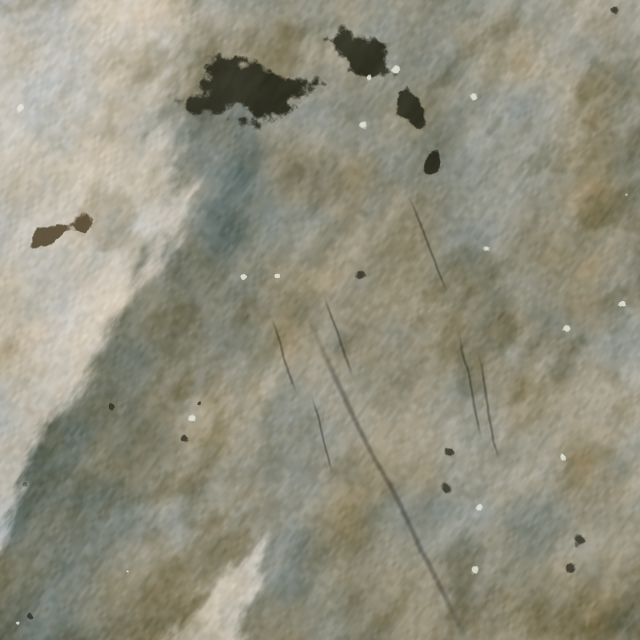
This texture is drawn by a WebGL 2 fragment shader. Its source:

```glsl
#version 300 es
precision highp float;
// Weathered stone slab with pale worn bands, dark stains, scratches and flecks.

uniform vec2 u_resolution;
out vec4 fragColor;

const vec3 STONE_DARK = vec3(0.42, 0.42, 0.34);
const vec3 STONE_PALE = vec3(0.75, 0.73, 0.68);
const vec3 STAIN_COLOR = vec3(0.18, 0.18, 0.13);
const vec3 RUST_COLOR = vec3(0.31, 0.26, 0.17);
const vec3 GLINT_COLOR = vec3(0.90, 0.91, 0.86);
const float STONE_TONE = 0.47;    // 0 is dark stone, 1 is pale stone
const float COOL_TONE = 0.17;
const float WORN_TONE = 1.04;
const float STREAK_ANGLE = 0.95;
const int STAIN_COUNT = 4;
const float STAIN_RADIUS = 0.074;
const float STAIN_SHRINK = 0.58;
const int SCRATCH_COUNT = 6;
const float SCRATCH_WIDTH = 0.0035;

float hash(vec2 p) {
    return fract(sin(dot(p, vec2(127.1, 311.7))) * 43758.5453);
}

vec2 hash2(vec2 p) {
    return vec2(hash(p), hash(p + 37.3));
}

mat2 rotation(float angle) {
    float c = cos(angle), s = sin(angle);
    return mat2(c, -s, s, c);
}

float noise(vec2 p) {
    vec2 i = floor(p), f = fract(p);
    f = f * f * (3.0 - 2.0 * f);
    float low = mix(hash(i), hash(i + vec2(1, 0)), f.x);
    float high = mix(hash(i + vec2(0, 1)), hash(i + vec2(1, 1)), f.x);
    return mix(low, high, f.y);
}

// Layered noise, centred on zero
float fbm(vec2 p) {
    float sum = 0.0, amplitude = 0.5;
    for (int i = 0; i < 5; i++) {
        sum += amplitude * (noise(p) - 0.5);
        p = rotation(0.6) * p * 2.03 + 17.0;
        amplitude *= 0.52;
    }
    return sum;
}

// Ragged elliptical spot: 1 inside, 0 outside
float blot(vec2 p, vec2 radii, float angle, float ragged) {
    float d = length(rotation(angle) * p / radii) - 1.0 + ragged;
    return 1.0 - smoothstep(-0.15, 0.2, d);
}

// Soft line from a to b that fades towards both ends
float scratch(vec2 p, vec2 a, vec2 b, float width) {
    vec2 ab = b - a;
    float t = clamp(dot(p - a, ab) / dot(ab, ab), 0.0, 1.0);
    float line = 1.0 - smoothstep(0.0, width, length(p - a - ab * t));
    return line * smoothstep(0.0, 0.3, t) * (1.0 - smoothstep(0.8, 1.0, t));
}

// Sparse round specks, at most one in each grid cell
float specks(vec2 p, float cells, float chance, float radius) {
    vec2 q = p * cells, id = floor(q);
    vec2 center = 0.25 + 0.5 * hash2(id + 5.0);
    float size = radius * (0.5 + hash(id + 9.0));
    float d = length(fract(q) - center) / cells + 0.012 * fbm(p * 90.0);
    return step(hash(id), chance) * (1.0 - smoothstep(0.5 * size, 1.2 * size, d));
}

void main() {
    vec2 p = gl_FragCoord.xy / min(u_resolution.x, u_resolution.y);
    vec2 along = rotation(STREAK_ANGLE) * p;

    float broad = fbm(p * 6.0);
    float streak = fbm(along * vec2(13.0, 36.0));
    float grain = noise(along * vec2(110.0, 190.0)) - 0.5;
    float ragged = fbm(p * 30.0 + 4.0);

    // Worn pale bands: left side and a wedge at the bottom
    float slant = 0.5 * (p.y - 0.15);
    float wobble = 0.09 * streak + 0.06 * broad;
    float band = min(0.19 + 0.1 * p.y, slant) - p.x + wobble;
    float wedge = min(p.x - 0.24 - 1.2 * p.y, 0.39 + 0.1 * p.y - p.x) + wobble;
    float softness = 0.015 + 0.045 * p.y * p.y;
    float worn = max(smoothstep(-softness, softness, band), smoothstep(-0.012, 0.02, wedge));

    // Cool grey strip beside the left band
    float cool = 1.0 - smoothstep(0.09, 0.27, p.x - slant + 0.25 * broad);
    cool *= (1.0 - smoothstep(0.70, 0.84, p.y + 0.2 * broad)) * (1.0 - worn);

    // Stone tone and tint
    float tone = mix(STONE_TONE + 0.16 * (p.y - 0.5), COOL_TONE, cool);
    tone = mix(tone, WORN_TONE, worn);
    tone += (0.75 * broad + 0.6 * streak) * (1.0 - 0.4 * worn) + 0.24 * grain;
    float dirt = smoothstep(0.08, 0.24, fbm(along * vec2(8.0, 12.0) + 8.0));
    tone -= 0.28 * dirt * (1.0 - 0.5 * cool);
    vec3 color = mix(STONE_DARK, STONE_PALE, tone);
    float warmth = 0.11 * fbm(p * 11.0 + 30.0) + 0.012 * dirt - 0.022 * cool;
    color += warmth * vec3(1.0, 0.1, -1.0);

    // Scratches and one long crease
    float marks = 0.9 * scratch(p + 0.012 * broad, vec2(0.46, 0.54), vec2(0.74, -0.02), 0.007);
    for (int i = 0; i < SCRATCH_COUNT; i++) {
        vec2 rnd = hash2(vec2(float(i), 3.0));
        vec2 start = vec2(0.4, 0.3) + vec2(0.45, 0.4) * rnd;
        vec2 reach = vec2(0.02 + 0.05 * rnd.y, -0.12 - 0.08 * rnd.x);
        marks = max(marks, scratch(p + 0.02 * broad, start, start + reach, SCRATCH_WIDTH));
    }
    color *= 1.0 - 0.3 * marks;

    // Dark stains shrinking along a wavy trail, and a rusty smear
    float stains = 0.0;
    for (int i = 0; i < STAIN_COUNT; i++) {
        float n = float(i);
        vec2 center = vec2(0.70 - 0.32 * exp(-0.85 * n), 0.86 - 0.015 * n + 0.07 * sin(1.6 * n));
        vec2 radii = STAIN_RADIUS * pow(STAIN_SHRINK, n) * vec2(1.0, 0.55);
        stains = max(stains, blot(p - center, radii, 0.15 - 0.7 * n, 2.4 * ragged));
    }
    color = mix(color, STAIN_COLOR + 0.12 * streak, 0.95 * stains);
    float rust = blot(p - vec2(0.085, 0.635), vec2(0.045, 0.011), 0.4, 3.0 * ragged);
    color = mix(color, RUST_COLOR, 0.85 * rust);

    // Dark flecks and bright glints
    color = mix(color, STAIN_COLOR, 0.8 * (1.0 - worn) * specks(p, 15.0, 0.06, 0.006));
    color = mix(color, GLINT_COLOR, 0.85 * specks(p + 3.0, 22.0, 0.018, 0.0045));

    fragColor = vec4(clamp(color, 0.0, 1.0), 1.0);
}
```
